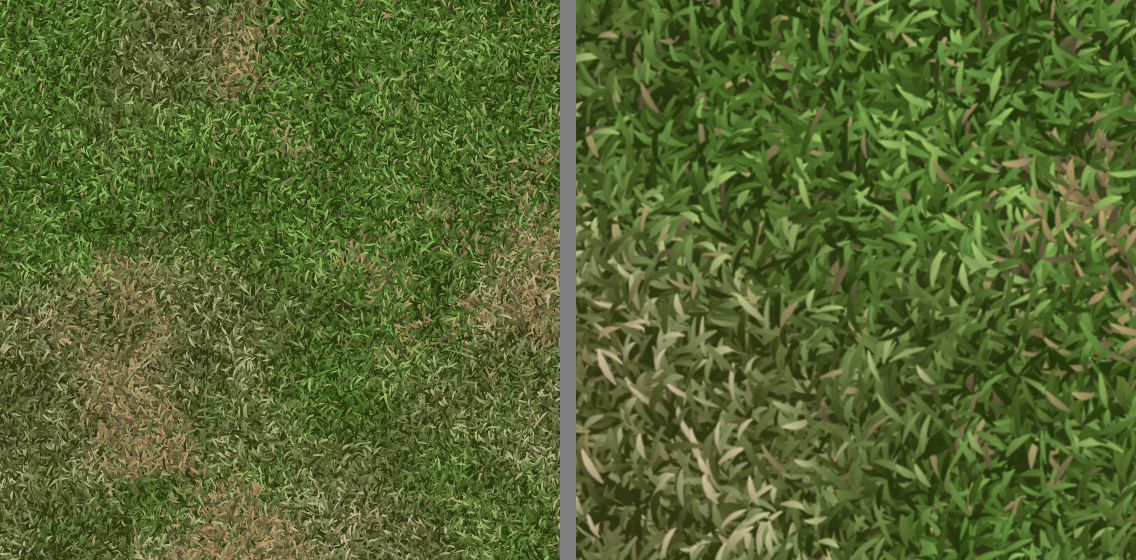
Left, the full canvas; right, a detail of the centre.
This texture is drawn by a Shadertoy shader. Its source:

```glsl
// A worn summer lawn seen from above: short mixed blades, lush and dry patches, loose straw.

#define LAYERS 8
#define CELL 0.0135
#define BLADE_LENGTH 0.0115
#define BLADE_WIDTH 0.0021
#define SOFTNESS 0.0011
#define LEAN_SPREAD 2.3
#define DRY_FLOOR 0.06
#define DRY_AMOUNT 0.65
#define PATCH_SCALE 4.5
#define STALKS 9

const vec3 SHADE = vec3(0.17, 0.21, 0.06);
const vec3 DEEP  = vec3(0.28, 0.33, 0.14);
const vec3 MID   = vec3(0.37, 0.43, 0.22);
const vec3 LIGHT = vec3(0.47, 0.54, 0.33);
const vec3 PALE  = vec3(0.68, 0.69, 0.50);
const vec3 STRAW = vec3(0.53, 0.49, 0.33);

vec4 hash4(vec3 p) {
    vec4 q = fract(p.xyzx * vec4(0.1031, 0.1030, 0.0973, 0.1099));
    q += dot(q, q.wzxy + 33.33);
    return fract((q.xxyz + q.yzzw) * q.zywx);
}

float valueNoise(vec2 p, float seed) {
    vec2 i = floor(p), f = fract(p);
    f = f * f * (3.0 - 2.0 * f);
    float a = hash4(vec3(i, seed)).x;
    float b = hash4(vec3(i + vec2(1, 0), seed)).x;
    float c = hash4(vec3(i + vec2(0, 1), seed)).x;
    float d = hash4(vec3(i + vec2(1, 1), seed)).x;
    return mix(mix(a, b, f.x), mix(c, d, f.x), f.y);
}

float fbm(vec2 p, float seed) {
    float sum = 0.0, amp = 0.533;
    for (int i = 0; i < 4; i++) {
        sum += amp * valueNoise(p, seed + float(i));
        p = p * 2.03 + 7.1;
        amp *= 0.5;
    }
    return sum;
}

// Green ramp from shadow to sunlit tip, t in 0..1
vec3 grassTone(float t) {
    vec3 c = mix(SHADE, DEEP, smoothstep(0.08, 0.24, t));
    c = mix(c, MID, smoothstep(0.32, 0.52, t));
    c = mix(c, LIGHT, smoothstep(0.62, 0.78, t));
    return mix(c, PALE, smoothstep(0.84, 0.95, t));
}

// Tapered blade: x is coverage, y is position along it
vec2 blade(vec2 p, vec2 dir, float halfLen, float halfWidth, float soft) {
    float along = dot(p, dir) / halfLen;
    float across = dot(p, vec2(-dir.y, dir.x)) + 0.0012 * along * along;
    float t = clamp(along, -1.0, 1.0);
    float width = halfWidth * (1.0 - 0.6 * t * t);
    float d = length(vec2((along - t) * halfLen, across)) - width;
    return vec2(1.0 - smoothstep(-soft, soft, d), t);
}

void mainImage(out vec4 fragColor, in vec2 fragCoord) {
    vec2 uv = fragCoord / iResolution.y;
    float soft = max(SOFTNESS, 0.6 / iResolution.y);

    // Broad patches
    float dryField = fbm(uv * PATCH_SCALE, 11.0) + 0.22 * (0.45 - uv.y);
    float dry = DRY_FLOOR + DRY_AMOUNT * smoothstep(0.50, 0.80, dryField);
    float sun = fbm(uv * PATCH_SCALE * 2.6, 31.0) - 0.5;
    float hue = fbm(uv * PATCH_SCALE * 0.7, 51.0) + 0.25 * (0.5 - uv.y);
    float lean = 1.45 + 1.6 * (fbm(uv * 6.0, 71.0) - 0.5);
    vec3 tint = mix(vec3(0.82, 1.02, 0.72), vec3(1.10, 0.99, 1.12), smoothstep(0.25, 0.65, hue));

    // Shaded ground, then blades stacked from bottom to top
    vec3 color = mix(SHADE, STRAW * 0.85, dry * 0.6);
    for (int layer = 0; layer < LAYERS; layer++) {
        float depth = float(layer) / float(LAYERS - 1);
        vec2 p = uv / CELL + 40.0 + 9.7 * hash4(vec3(layer, 3, 5)).xy;
        vec2 home = floor(p);
        for (int n = 0; n < 9; n++) {
            vec2 cell = home + vec2(n % 3 - 1, n / 3 - 1);
            vec4 r = hash4(vec3(cell, float(layer) * 3.0 + 1.0));
            vec4 s = hash4(vec3(cell.yx, float(layer) * 3.0 + 90.0));
            float angle = lean + LEAN_SPREAD * (r.z + s.x - 1.0);
            vec2 offset = (p - cell - r.xy) * CELL;
            vec2 shape = blade(offset, vec2(cos(angle), sin(angle)),
                               BLADE_LENGTH * mix(0.4, 1.0, r.w),
                               BLADE_WIDTH * mix(0.65, 1.15, s.w), soft);
            float tone = s.y + 0.55 * sun - 0.2 * (1.0 - depth) + 0.03;
            vec3 green = grassTone(tone) * tint;
            vec3 straw = STRAW * mix(0.65, 1.3, s.y) * vec3(1.0 + 0.1 * dry, 1.0, 1.0);
            vec3 paint = s.z < dry ? straw : green;
            color = mix(color, paint * (1.0 + 0.12 * shape.y), shape.x);
        }
    }

    // A few long, curved dry stalks
    for (int i = 0; i < STALKS; i++) {
        vec4 r = hash4(vec3(i, 17, 23));
        vec4 s = hash4(vec3(i, 41, 7));
        float angle = 6.2832 * r.z;
        vec2 dir = vec2(cos(angle), sin(angle));
        vec2 p = uv - r.xy * vec2(iResolution.x / iResolution.y, 1.0);
        float along = dot(p, dir);
        p += vec2(-dir.y, dir.x) * (s.x - 0.5) * 9.0 * along * along;
        vec2 shape = blade(p, dir, mix(0.02, 0.045, r.w), 0.0014, soft);
        color = mix(color, mix(STRAW, PALE, s.y), 0.75 * shape.x);
    }

    fragColor = vec4(clamp(color, 0.0, 1.0), 1.0);
}
```
